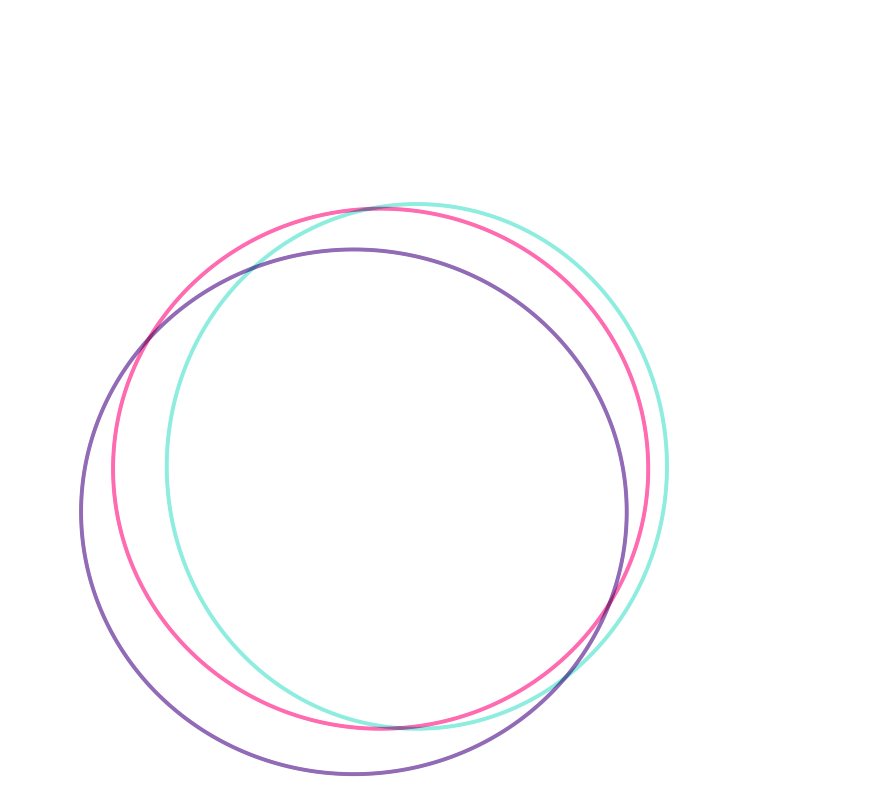
A WebGL 2 fragment shader for this background:

```glsl
#version 300 es
precision highp float;

uniform vec2 u_resolution;
out vec4 fragColor;

// Approximate distance to the outline of an axis-aligned ellipse
float ellipseDistance(vec2 p, vec2 radii) {
    float k = length(p / radii);
    float slope = length(p / (radii * radii));
    return abs(k - 1.0) * max(k, 0.001) / max(slope, 0.001);
}

// Thin ring as a multiplying ink: white away from the stroke
vec3 ringInk(vec2 p, vec2 center, vec2 radii, vec3 ink) {
    float pixel = 1.0 / u_resolution.y;
    float edge = ellipseDistance(p - center, radii) - 0.0025;
    float coverage = 1.0 - smoothstep(-0.6 * pixel, 0.6 * pixel, edge);
    return mix(vec3(1.0), ink, coverage);
}

void main() {
    // Canvas height is one unit
    vec2 p = gl_FragCoord.xy / u_resolution.y;
    vec3 color = vec3(1.0);

    // Teal, pink and purple rings, darkening where they cross
    color *= ringInk(p, vec2(0.525, 0.4126), vec2(0.315, 0.3304), vec3(0.56, 0.93, 0.88));
    color *= ringInk(p, vec2(0.4794, 0.4097), vec2(0.337, 0.3275), vec3(1.0, 0.42, 0.69));
    color *= ringInk(p, vec2(0.4457, 0.3554), vec2(0.3436, 0.3304), vec3(0.57, 0.42, 0.71));

    fragColor = vec4(color, 1.0);
}
```
